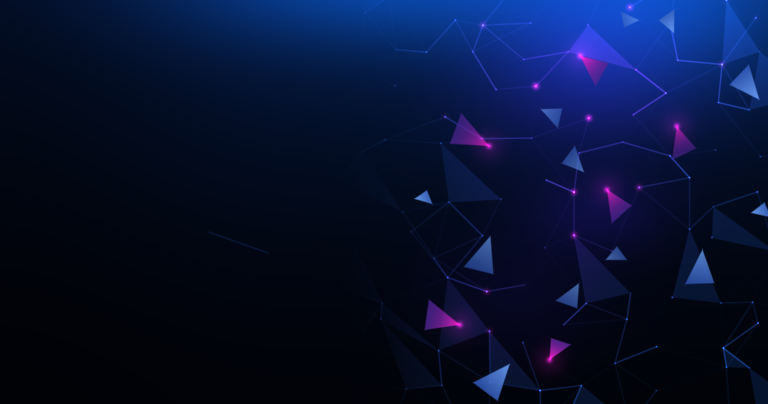
This background is drawn by a Shadertoy shader. Its source:

```glsl
// A dark navy backdrop lit from above, with a drifting web of threads and shards.
// Glows are stretched Gaussians, the web is a jittered grid with linked nodes,
// and the bright shards follow three swaying strands that descend on the right.

const vec3 NAVY_LOW = vec3(0.003, 0.011, 0.034);
const vec3 NAVY_HIGH = vec3(0.014, 0.065, 0.185);
const vec3 SKY_GLOW = vec3(0.018, 0.175, 0.390);
const vec3 VIOLET_GLOW = vec3(0.070, 0.030, 0.260);
const vec3 THREAD_BLUE = vec3(0.10, 0.28, 0.62);
const vec3 THREAD_PINK = vec3(0.58, 0.12, 0.70);
const vec3 SHARD_DEEP = vec3(0.13, 0.27, 0.64);
const vec3 SHARD_PALE = vec3(0.43, 0.64, 0.98);
const vec3 SHARD_VIOLET = vec3(0.25, 0.15, 0.56);
const vec3 HOT_PINK = vec3(0.92, 0.10, 0.72);
const float CELL = 0.115;          // spacing of the web nodes
const float THREAD_WIDTH = 0.0013;
const float LINK_CHANCE = 0.55;
const float FACET_CHANCE = 0.16;
const float SHARD_MIN = 0.030;
const float SHARD_MAX = 0.056;

vec2 hash22(vec2 p) {
    vec3 q = fract(p.xyx * vec3(0.1031, 0.1030, 0.0973));
    q += dot(q, q.yzx + 33.33);
    return fract((q.xx + q.yz) * q.zy);
}

float gaussian(vec2 p, vec2 centre, vec2 spread) {
    vec2 d = (p - centre) / spread;
    return exp(-dot(d, d));
}

float segmentDistance(vec2 p, vec2 a, vec2 b) {
    vec2 ab = b - a;
    return length(p - a - ab * clamp(dot(p - a, ab) / dot(ab, ab), 0.0, 1.0));
}

// Signed distance to the edge line a-b, positive on its right side
float edgeSide(vec2 p, vec2 a, vec2 b) {
    vec2 e = normalize(b - a);
    return dot(p - a, vec2(e.y, -e.x));
}

// Antialiased coverage of a triangle with counter-clockwise corners
float triangle(vec2 p, vec2 a, vec2 b, vec2 c, float px) {
    float d = max(edgeSide(p, a, b), max(edgeSide(p, b, c), edgeSide(p, c, a)));
    return smoothstep(px, -px, d);
}

float violetZone(vec2 p) {
    return gaussian(p, vec2(1.45, 0.82), vec2(0.27, 0.20))
         + 0.55 * gaussian(p, vec2(1.48, 0.47), vec2(0.17, 0.10))
         + 0.30 * gaussian(p, vec2(1.28, 0.27), vec2(0.22, 0.16));
}

vec3 backdrop(vec2 p) {
    vec3 col = mix(NAVY_LOW, NAVY_HIGH, pow(clamp(p.y, 0.0, 1.0), 1.6));
    col *= mix(0.65, 1.0, smoothstep(0.0, 0.7, p.x));
    col += SKY_GLOW * gaussian(p, vec2(0.97, 1.05), vec2(0.56, 0.16));
    col += SKY_GLOW * gaussian(p, vec2(1.68, 1.04), vec2(0.36, 0.24));
    col += 0.25 * SKY_GLOW * gaussian(p, vec2(1.25, 1.0), vec2(0.85, 0.42));
    return col + VIOLET_GLOW * violetZone(p);
}

vec2 webNode(vec2 cell) {
    return (cell + 0.12 + 0.76 * hash22(cell + 7.0)) * CELL;
}

// Threads, nodes and faint facets, fading out toward the left
vec3 web(vec2 p, float px) {
    vec3 light = vec3(0.0);
    float density = smoothstep(0.82, 1.25, p.x);
    vec3 tint = mix(THREAD_BLUE, THREAD_PINK, clamp(violetZone(p), 0.0, 0.8));
    for (int j = -1; j <= 1; j++)
    for (int i = -1; i <= 1; i++) {
        vec2 cell = floor(p / CELL) + vec2(i, j);
        vec2 a = webNode(cell);
        vec2 seed = hash22(cell + 51.0);
        for (int k = 0; k < 4; k++) {
            vec2 stride = k < 3 ? vec2(k != 1, k != 0) : vec2(1, -1);
            vec2 b = webNode(cell + stride);
            vec2 chance = hash22(cell + 19.0 * float(k + 1));
            float line = smoothstep(THREAD_WIDTH + px, 0.0, segmentDistance(p, a, b));
            float reach = smoothstep(0.20, 0.05, length(b - a));
            light += tint * line * reach * step(chance.x, LINK_CHANCE) * chance.y * 0.75;
        }
        float facet = triangle(p, a, webNode(cell + vec2(1, 0)), webNode(cell + vec2(0, 1)), px);
        light += tint * facet * step(seed.x, FACET_CHANCE) * 0.22;
        float d = length(p - a);
        light += tint * seed.y * smoothstep(0.002 + px, 0.0, d);
        light += HOT_PINK * step(0.72, seed.y) * violetZone(a) * exp(-d * d / 0.00006);
    }
    return light * density;
}

// Strand 0 is left, 1 is the middle, 2 is right; n counts downward
vec2 shardCentre(int strand, float n) {
    if (strand == 0) return vec2(1.10 + 0.015 * n + 0.06 * cos(3.1416 * n), 0.67 - 0.152 * n);
    if (strand == 1) return vec2(1.46 + 0.09 * cos(1.4 * n), 0.945 - 0.114 * n);
    return vec2(1.74 + 0.02 * n - 0.09 * cos(3.1416 * n), 0.95 - 0.155 * n);
}

vec3 addShard(vec3 col, vec2 p, int strand, float n, float px) {
    vec2 centre = shardCentre(strand, n);
    vec2 h = hash22(vec2(n * 3.0 + 2.0, float(strand) * 11.0 + 5.0));
    float warm = step(mod(n - float(strand) + 3.0, 3.0), 0.5);
    float size = mix(SHARD_MIN, SHARD_MAX, h.y) * (1.0 + 0.15 * warm);
    vec3 angle = 6.2832 * h.x + vec3(0.0, 1.8 + 0.8 * h.y, 4.2);
    vec2 tip = size * vec2(cos(angle.x), sin(angle.x));
    vec2 b = size * vec2(cos(angle.y), sin(angle.y)) * 0.9;
    vec2 c = size * vec2(cos(angle.z), sin(angle.z)) * mix(0.35, 1.0, h.y);
    vec2 q = p - centre;
    float shade = clamp(0.5 + 0.5 * dot(q, tip) / (size * size), 0.0, 1.0);
    vec3 fill = mix(mix(SHARD_DEEP, SHARD_PALE, shade), mix(SHARD_VIOLET, HOT_PINK, shade * shade), warm);
    col = mix(col, fill, triangle(q, tip, b, c, px) * mix(0.55, 0.95, fract(h.x * 7.0)));
    float d = length(q - tip);
    return col + warm * HOT_PINK * (0.7 * exp(-d * d / 0.00005) + 0.15 * exp(-d * d / 0.0012));
}

void mainImage(out vec4 fragColor, in vec2 fragCoord) {
    vec2 p = fragCoord / iResolution.y;
    float px = 1.0 / iResolution.y;
    vec3 col = backdrop(p) + web(p, px);
    float stray = segmentDistance(p, vec2(0.515, 0.426), vec2(0.663, 0.374));
    col += 0.22 * THREAD_BLUE * smoothstep(THREAD_WIDTH + px, 0.0, stray);
    for (int strand = 0; strand < 3; strand++)
    for (int n = 0; n < (strand == 1 ? 8 : 5); n++)
        col = addShard(col, p, strand, float(n), px);
    fragColor = vec4(clamp(col, 0.0, 1.0), 1.0);
}
```
